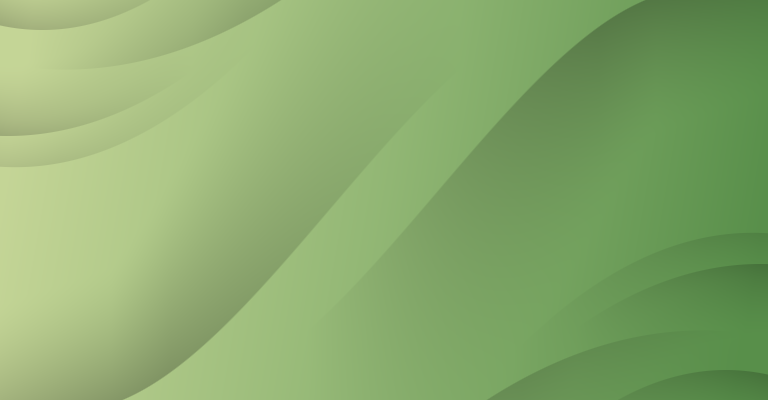
This background is drawn by a Shadertoy shader. Its source:

```glsl
const vec3 LIGHT_GREEN = vec3(0.770, 0.835, 0.590);
const vec3 MID_GREEN   = vec3(0.570, 0.715, 0.455);
const vec3 DARK_GREEN  = vec3(0.345, 0.560, 0.290);
const float TILT = 0.09;            // lean of the base gradient

// Bowl-shaped folds: lowest point x, lowest point y, curvature
const int BOWLS = 4;
const vec3 BOWL_SHAPE[BOWLS] = vec3[](
    vec3(0.020, 0.582, 3.1),
    vec3(0.010, 0.660, 2.8),
    vec3(0.085, 0.826, 2.2),
    vec3(0.055, 0.925, 3.8));
// Shadow of each bowl: strength, depth, x where full, x where gone
const vec4 BOWL_SHADOW[BOWLS] = vec4[](
    vec4(0.10, 0.12, 0.08, 0.33),
    vec4(0.23, 0.18, -0.05, 0.25),
    vec4(0.16, 0.26, 0.32, 0.04),
    vec4(0.20, 0.14, 0.00, 0.32));

// Long S-shaped fold
const vec2 SWEEP_CENTER = vec2(0.430, 0.478);
const float SWEEP_SLOPE = 2.25;
const float SWEEP_BEND  = 6.6;
const float SWEEP_REACH = 0.285;    // straight beyond this offset
const vec4 SWEEP_SHADOW = vec4(0.25, 0.29, 0.22, 0.60);

// Signed distance above a curve of given height and slope
float above(float y, float height, float slope) {
    return (y - height) / sqrt(1.0 + slope * slope);
}

float bowlDistance(vec2 p, vec3 bowl) {
    float t = p.x - bowl.x;
    return above(p.y, bowl.y + bowl.z * t * t, 2.0 * bowl.z * t);
}

float sweepDistance(vec2 p) {
    float t = p.x - SWEEP_CENTER.x;
    float bent = clamp(t, -SWEEP_REACH, SWEEP_REACH);
    float slope = SWEEP_SLOPE - 3.0 * SWEEP_BEND * bent * bent;
    float height = SWEEP_CENTER.y + SWEEP_SLOPE * bent
                 - SWEEP_BEND * bent * bent * bent + slope * (t - bent);
    return above(p.y, height, slope);
}

// Light left after a shadow that starts sharply and fades inward
float shade(float d, float x, vec4 shadow) {
    float edge = clamp(d * iResolution.y + 0.5, 0.0, 1.0);
    float fade = clamp(1.0 - max(d, 0.0) / shadow.y, 0.0, 1.0);
    float along = clamp((x - shadow.w) / (shadow.z - shadow.w), 0.0, 1.0);
    return 1.0 - shadow.x * edge * pow(fade, 1.5) * along;
}

// All folds of one half of the canvas
float foldLight(vec2 p) {
    float light = shade(sweepDistance(p), p.x, SWEEP_SHADOW);
    for (int i = 0; i < BOWLS; i++) {
        light *= shade(bowlDistance(p, BOWL_SHAPE[i]), p.x, BOWL_SHADOW[i]);
    }
    return light;
}

void mainImage(out vec4 fragColor, in vec2 fragCoord) {
    vec2 uv = fragCoord / iResolution.xy;

    // Base gradient
    float u = clamp(uv.x + TILT * (0.5 - uv.y), 0.0, 1.0);
    vec3 color = mix(LIGHT_GREEN, MID_GREEN, min(u * 2.0, 1.0));
    color = mix(color, DARK_GREEN, max(u * 2.0 - 1.0, 0.0));

    // Folds repeat under a half turn
    color *= foldLight(uv) * foldLight(1.0 - uv);

    fragColor = vec4(color, 1.0);
}
```
